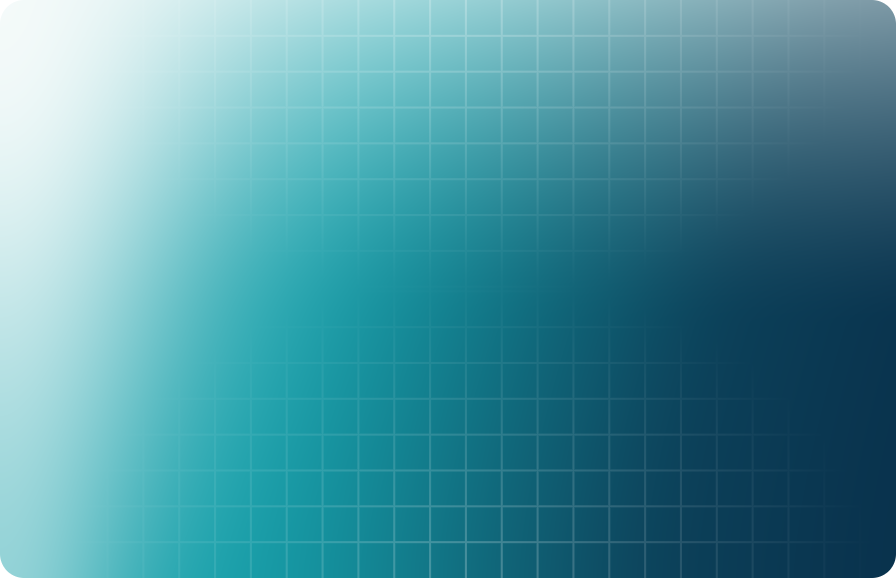
Write a Shadertoy shader that draws this background.

```glsl
// Teal to navy gradient card with a pale corner glow and two fading grids.
#define COLUMNS 25.0
#define LINE_WIDTH 0.0023
#define LINE_OPACITY 0.24
#define GRID_CENTER 0.525
#define GRID_REACH vec2(0.45, 0.52)
#define CORNER_RADIUS 0.027

const vec3 TEAL = vec3(0.085, 0.625, 0.665);
const vec3 DEEP = vec3(0.050, 0.270, 0.365);
const vec3 NAVY = vec3(0.035, 0.195, 0.300);
const vec3 MIST = vec3(0.960, 0.982, 0.980);

// Signed distance to a rounded box centred on the origin
float roundedBox(vec2 p, vec2 halfSize, float radius) {
    vec2 q = abs(p) - halfSize + radius;
    return length(max(q, 0.0)) + min(max(q.x, q.y), 0.0) - radius;
}

// Colour field: a bent horizontal ramp under two pale veils
vec3 background(float x, float down) {
    float up = 1.0 - down;
    float s = x - 0.2 * pow(up, 1.5);
    vec3 color = mix(TEAL, DEEP, smoothstep(0.2, 0.8, s));
    color = mix(color, NAVY, smoothstep(0.6, 1.05, s));

    float fall = max(1.0 - down / 0.56, 0.0);
    float topVeil = mix(0.63, 0.49, x) * pow(fall, mix(2.1, 1.5, x));

    float spread = x / mix(0.31, 0.15, down);
    float strength = mix(0.99, 0.55, smoothstep(0.0, 1.1, down));
    float leftVeil = strength * exp(-spread * spread);

    return mix(color, MIST, 1.0 - (1.0 - topVeil) * (1.0 - leftVeil));
}

// Grid anchored at y = 0, fading out in an ellipse around its base
float fadingGrid(vec2 p, float heightFraction, float pixel) {
    vec2 cell = p * COLUMNS;
    vec2 gap = abs(fract(cell + 0.5) - 0.5) / COLUMNS;
    vec2 cover = clamp((0.5 * LINE_WIDTH - gap) / pixel + 0.5, 0.0, 1.0);
    // Keep the line on the canvas border hidden
    cover.y *= step(0.5, cell.y);
    vec2 offset = vec2(p.x - GRID_CENTER, heightFraction) / GRID_REACH;
    float fade = max(1.0 - length(offset), 0.0);
    return max(cover.x, cover.y) * fade;
}

void mainImage(out vec4 fragColor, in vec2 fragCoord) {
    float pixel = 1.0 / iResolution.x;
    vec2 p = fragCoord * pixel;
    float height = iResolution.y * pixel;
    float up = p.y / height;

    vec3 color = background(p.x, 1.0 - up);

    // Grids growing from the bottom and from the top
    float grid = fadingGrid(p, up, pixel);
    grid += fadingGrid(vec2(p.x, height - p.y), 1.0 - up, pixel);
    color = mix(color, vec3(1.0), LINE_OPACITY * grid);

    // Rounded card on white
    vec2 halfSize = 0.5 * vec2(1.0, height);
    float edge = roundedBox(p - halfSize, halfSize, CORNER_RADIUS);
    color = mix(color, vec3(1.0), clamp(edge / pixel + 0.5, 0.0, 1.0));

    fragColor = vec4(color, 1.0);
}
```
